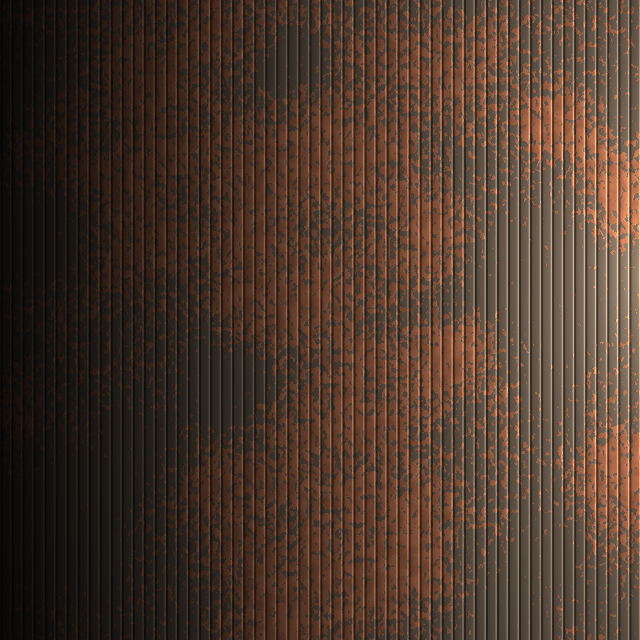
Reproduce this texture procedurally as a Shadertoy shader.

```glsl
const float RIBS = 58.0;
const float RIDGE_POS = 0.97;        // lit edge, in rib widths
const float RIDGE_HALF = 0.07;
const float GROOVE_POS = 0.13;       // shaded edge, in rib widths
const float GROOVE_HALF = 0.09;
const float RIDGE_GAIN = 0.22;
const float GROOVE_LOSS = 0.45;
const float RIB_VARIATION = 0.07;

const vec3 METAL = vec3(0.42, 0.365, 0.31);
const vec3 RUST = vec3(0.71, 0.44, 0.31);
const vec3 DARK_RUST = vec3(0.62, 0.38, 0.265);
const vec3 RIDGE_SHEEN = vec3(0.20, 0.165, 0.13);

const vec2 LAMP = vec2(1.0, 0.57);
const float LAMP_STRETCH = 0.55;     // vertical distance counts less
const float LAMP_FLOOR = 0.12;
const float LAMP_SLOPE = 0.92;
const float LAMP_GLOW = 0.40;

const float RUST_BIAS = -0.37;
const float RUST_CAP = 0.59;
const float RUST_SOFTNESS = 0.13;
const float PATCH_SCALE = 9.0;
const float PATCH_AMOUNT = 0.8;
const float SPECK_SCALE = 92.0;
const float SPECK_AMOUNT = 1.9;
const float RELIEF_STEP = 0.002;
const float RELIEF_GAIN = 0.10;

// Soft rusted and bare regions: centre x, centre y, radius
const vec3 RUSTED[15] = vec3[](
    vec3(0.22, 0.67, 0.15), vec3(0.50, 0.74, 0.12), vec3(0.40, 0.55, 0.10),
    vec3(0.56, 0.38, 0.13), vec3(0.60, 0.14, 0.14), vec3(0.36, 0.21, 0.11),
    vec3(0.87, 0.81, 0.08), vec3(0.97, 0.68, 0.07), vec3(0.67, 0.92, 0.12),
    vec3(0.28, 0.94, 0.15), vec3(0.95, 0.25, 0.08), vec3(0.05, 0.34, 0.07),
    vec3(0.46, 0.03, 0.11), vec3(0.66, 0.62, 0.09), vec3(0.73, 0.46, 0.07));
const vec3 BARE[6] = vec3[](
    vec3(0.85, 0.56, 0.12), vec3(0.36, 0.39, 0.07), vec3(0.12, 0.20, 0.12),
    vec3(0.06, 0.62, 0.07), vec3(0.80, 0.06, 0.08), vec3(0.46, 0.91, 0.05));

float hash(vec2 p) {
    vec3 q = fract(p.xyx * 0.1031);
    q += dot(q, q.yzx + 33.33);
    return fract((q.x + q.y) * q.z);
}

float cornerSlope(vec2 cell, vec2 offset) {
    float angle = 6.2832 * hash(cell);
    return dot(vec2(cos(angle), sin(angle)), offset);
}

float gradientNoise(vec2 p) {
    vec2 i = floor(p), f = fract(p);
    vec2 u = f * f * f * (f * (f * 6.0 - 15.0) + 10.0);
    vec2 e = vec2(1.0, 0.0);
    return mix(
        mix(cornerSlope(i, f), cornerSlope(i + e, f - e), u.x),
        mix(cornerSlope(i + e.yx, f - e.yx), cornerSlope(i + 1.0, f - 1.0), u.x),
        u.y);
}

float fbm(vec2 p) {
    float sum = 0.0, amplitude = 0.6;
    for (int i = 0; i < 3; i++) {
        sum += amplitude * gradientNoise(p);
        p = mat2(1.6, 1.2, -1.2, 1.6) * p + 17.3;
        amplitude *= 0.55;
    }
    return sum;
}

float blob(vec2 p, vec3 region) {
    vec2 d = (p - region.xy) / region.z;
    return exp(-dot(d, d));
}

// Share of rust on the surface, 0 to 1
float rustMask(vec2 p) {
    float spread = 0.0;
    for (int i = 0; i < RUSTED.length(); i++) spread += 0.7 * blob(p, RUSTED[i]);
    for (int i = 0; i < BARE.length(); i++) spread -= 0.6 * blob(p, BARE[i]);
    float field = RUST_BIAS + min(spread, RUST_CAP)
                + PATCH_AMOUNT * fbm(p * PATCH_SCALE + 4.7)
                + SPECK_AMOUNT * fbm(p * SPECK_SCALE + 31.0);
    return smoothstep(-RUST_SOFTNESS, RUST_SOFTNESS, field);
}

// Antialiased stripe that wraps around the rib
float stripe(float t, float centre, float halfWidth, float blur) {
    float d = abs(fract(t - centre + 0.5) - 0.5);
    return 1.0 - smoothstep(halfWidth - blur, halfWidth + blur, d);
}

void mainImage(out vec4 fragColor, in vec2 fragCoord) {
    vec2 p = fragCoord / iResolution.xy;

    // Rib profile
    float t = fract(p.x * RIBS);
    float blur = max(0.05, 0.6 * RIBS / iResolution.x);
    float ridge = stripe(t, RIDGE_POS, RIDGE_HALF, blur);
    float profile = mix(0.90, 1.05, smoothstep(0.0, 0.9, t));
    profile *= 1.0 - GROOVE_LOSS * stripe(t, GROOVE_POS, GROOVE_HALF, blur);
    profile += RIDGE_GAIN * ridge;
    profile *= 1.0 + RIB_VARIATION * (hash(vec2(floor(p.x * RIBS), 7.0)) - 0.5);

    // Metal with flaking rust, lit from the right
    float rust = rustMask(p);
    float relief = rust - rustMask(p + vec2(RELIEF_STEP, 0.0));
    float tint = smoothstep(-0.3, 0.3, fbm(p * 40.0));
    vec3 color = mix(METAL, mix(DARK_RUST, RUST, tint), rust);
    color = color * profile * (1.0 + RELIEF_GAIN * relief) + RIDGE_SHEEN * ridge;

    // Lamp falloff
    float d = length((p - LAMP) * vec2(1.0, LAMP_STRETCH));
    float light = LAMP_FLOOR + LAMP_SLOPE * max(1.0 - d, -0.06) + LAMP_GLOW * exp(-8.0 * d);

    fragColor = vec4(clamp(color * light, 0.0, 1.0), 1.0);
}
```
